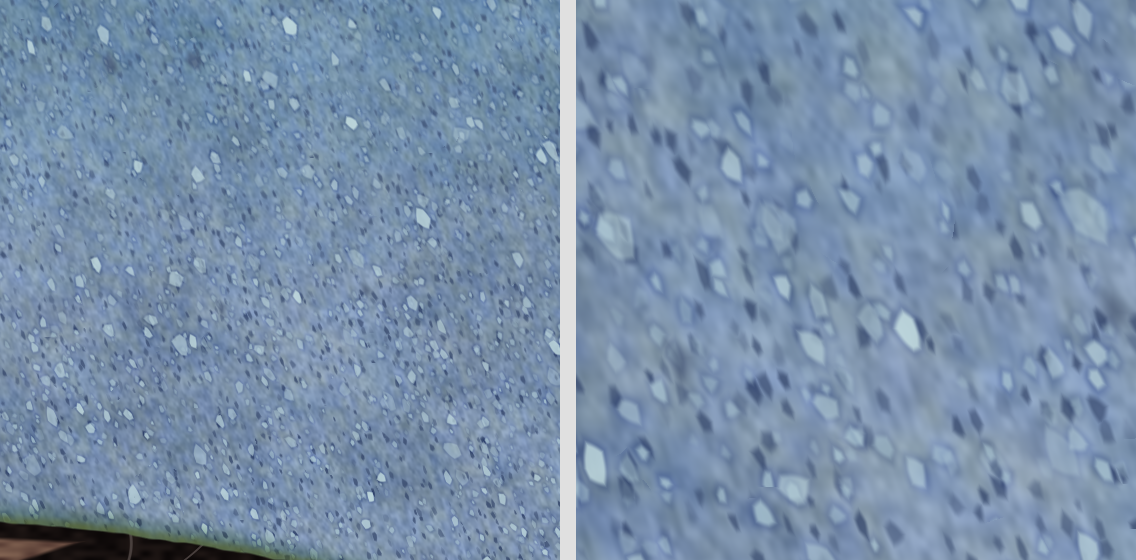
Left, the full canvas; right, a detail of the centre.
Write a Shadertoy shader that draws this texture.

```glsl
// Speckled blue-grey stone slab with pale angular chips and small navy flecks.
// Chips are random convex polygons scattered on jittered grids over sheared noise;
// a mossy lower rim curves away above dark, leaf-strewn ground.

vec2 hash2(vec2 p) {
    vec3 q = fract(p.xyx * vec3(0.1031, 0.1030, 0.0973));
    q += dot(q, q.yzx + 33.33);
    return fract((q.xx + q.yz) * q.zy);
}

float noise(vec2 p) {
    vec2 cell = floor(p), f = fract(p);
    f = f * f * (3.0 - 2.0 * f);
    float low = mix(hash2(cell).x, hash2(cell + vec2(1, 0)).x, f.x);
    float high = mix(hash2(cell + vec2(0, 1)).x, hash2(cell + vec2(1, 1)).x, f.x);
    return mix(low, high, f.y);
}

// Coverage (x) and surrounding shade (y) of irregular polygons, one per grid cell
vec2 chips(vec2 p, float cells, float density, float size, float blur, float seed) {
    vec2 home = floor(p * cells);
    vec2 cover = vec2(0.0);
    for (int j = -1; j <= 1; j++)
    for (int i = -1; i <= 1; i++) {
        vec2 cell = home + vec2(i, j);
        vec2 id = cell + seed;
        vec2 kind = hash2(id + 57.0);
        if (kind.x > density) continue;
        vec2 q = p - (cell + hash2(id)) / cells;
        q.x *= 1.0 + 0.5 * kind.y;
        q.y *= 0.85;
        float radius = size * mix(0.45, 1.0, hash2(id + 91.0).x);
        float d = -1.0;
        for (int k = 0; k < 5; k++) {
            vec2 side = hash2(id + 13.7 * float(k + 1));
            float angle = (float(k) + 0.8 * side.x) * 1.2566 + 6.28 * kind.y;
            d = max(d, dot(q, vec2(cos(angle), sin(angle))) - radius * mix(0.45, 1.0, side.y));
        }
        // Blend toward a circle to round the corners
        d = mix(d, length(q) - 0.8 * radius, 0.3);
        float strength = mix(0.25, 1.0, hash2(id + 29.0).y);
        vec2 layer = vec2(smoothstep(blur, -blur, d), smoothstep(blur + 0.004, 0.0, d));
        cover = max(cover, strength * layer);
    }
    return cover;
}

// Lay pale chips over the stone with a thin dark blue border
vec3 inlay(vec3 base, vec2 cover, vec3 chipColor, float amount) {
    base -= vec3(0.09, 0.09, 0.05) * cover.y;
    return mix(base, chipColor, amount * cover.x);
}

vec3 stone(vec2 uv) {
    // Grain leans to the upper left and grows softer toward the top
    vec2 p = vec2(uv.x + 0.3 * uv.y, uv.y) + 2.0;
    float blur = mix(0.0014, 0.0028, uv.y);
    float crisp = mix(1.1, 0.8, uv.y);

    vec3 color = mix(vec3(0.475, 0.56, 0.665), vec3(0.435, 0.56, 0.665), smoothstep(0.4, 1.0, uv.y));
    color += 0.07 * (noise(p * 5.0) - 0.5) + 0.07 * (noise(p * 16.0 + 7.0) - 0.5);

    // Fine grain and faint warm to blue mottling
    float grain = noise(p * vec2(120, 75)) + 0.8 * noise(p * vec2(210, 140)) - 0.9;
    color += 0.1 * crisp * grain;
    color += vec3(-0.05, -0.04, 0.04) * (noise(p * vec2(70, 50) + 40.0) - 0.5);
    color += vec3(0.02, 0.0, -0.02) * (noise(p * 18.0 + 9.0) - 0.5);

    // Navy flecks, slender and leaning, in loose clusters
    float cluster = smoothstep(0.2, 0.8, noise(p * 9.0 + 3.0));
    vec2 slim = p * vec2(1.0, 0.75);
    float flecks = chips(slim, 75.0, 0.26 + 0.2 * cluster, 0.006, blur, 300.0).x;
    color = mix(color, vec3(0.21, 0.28, 0.42), 0.8 * crisp * flecks);

    // Pale chips from small to large
    vec2 specks = chips(p, 70.0, 0.15 + 0.15 * cluster, 0.0068, blur, 100.0);
    color = inlay(color, specks, vec3(0.69, 0.8, 0.84), 0.78 * crisp);
    vec2 pebbles = chips(p, 38.0, 0.22, 0.0115, blur, 500.0);
    color = inlay(color, pebbles, vec3(0.72, 0.82, 0.85), 0.85 * crisp);
    vec2 shards = chips(p, 18.0, 0.25, 0.0175, blur, 700.0);
    color = inlay(color, shards, vec3(0.77, 0.87, 0.88), 0.92);

    // A few blurred dark pits
    float pits = chips(p, 7.0, 0.14, 0.016, 0.007, 900.0).x;
    return mix(color, vec3(0.25, 0.31, 0.43), 0.65 * pits);
}

vec3 ground(vec2 uv) {
    vec3 color = vec3(0.04, 0.025, 0.025) + 0.08 * noise(uv * vec2(50, 90)) * vec3(1.0, 0.8, 0.7);
    // Brown leaf in the corner
    float leaf = smoothstep(0.006, -0.004, abs(uv.y - 0.012 - 0.14 * uv.x) - 0.025 * (1.0 - uv.x / 0.13));
    vec3 leafColor = mix(vec3(0.28, 0.18, 0.16), vec3(0.52, 0.4, 0.33), noise(uv * vec2(35, 110)));
    color = mix(color, leafColor, leaf);
    // Two thin bent stalks
    for (int k = 0; k < 2; k++) {
        float bend = 0.23 + 0.1 * float(k) + uv.y * (0.3 + float(k)) - 5.0 * uv.y * uv.y;
        float stalk = smoothstep(0.004, 0.001, abs(uv.x - bend));
        color = mix(color, vec3(0.36, 0.32, 0.31), 0.7 * stalk);
    }
    return color;
}

void mainImage(out vec4 fragColor, in vec2 fragCoord) {
    vec2 uv = fragCoord / iResolution.xy;
    float edge = 0.068 - 0.07 * uv.x - 0.13 * uv.x * uv.x;
    float above = uv.y - edge + 0.004 * (noise(uv * 45.0) - 0.5);

    // Slab darkens and turns mossy toward its lower rim
    vec3 color = stone(uv);
    color = mix(color, color * vec3(0.7, 0.78, 0.68), smoothstep(0.05, 0.008, above));
    float moss = smoothstep(0.02, 0.002, above) * mix(0.6, 1.0, noise(uv * 80.0));
    color = mix(color, vec3(0.34, 0.4, 0.22), 0.85 * moss);

    color = mix(ground(uv), color, smoothstep(-0.003, 0.002, above));
    fragColor = vec4(clamp(color, 0.0, 1.0), 1.0);
}
```
